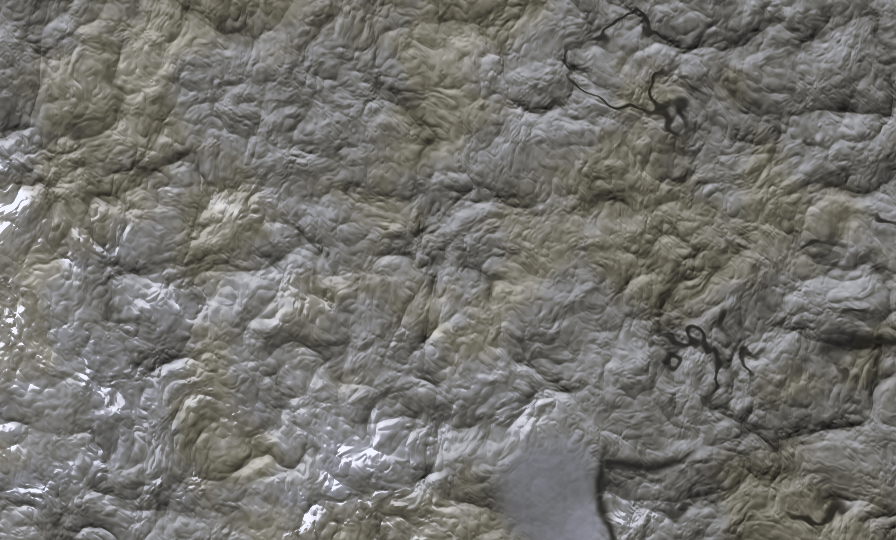
A Shadertoy shader for this texture:

```glsl
float hash(vec2 cell) {
    vec3 q = fract(vec3(cell.xyx) * vec3(0.1031, 0.103, 0.0973));
    q += dot(q, q.yzx + 33.33);
    return fract((q.x + q.y) * q.z);
}

float noise(vec2 p) {
    vec2 i = floor(p), f = fract(p);
    f = f * f * (3.0 - 2.0 * f);
    return mix(mix(hash(i), hash(i + vec2(1, 0)), f.x),
               mix(hash(i + vec2(0, 1)), hash(i + 1.0), f.x), f.y);
}

float fbm(vec2 p) {
    float sum = 0.0, amp = 0.53;
    for (int i = 0; i < 4; i++) {
        sum += amp * noise(p);
        p = mat2(1.6, 1.2, -1.2, 1.6) * p + 7.3;
        amp *= 0.5;
    }
    return sum;
}

vec2 warp(vec2 p) {
    return p + 0.07 * (vec2(fbm(p * 8.0), fbm(p * 8.0 + 41.0)) - 0.5);
}

// Rounded lumps with creased valleys
float mudHeight(vec2 p) {
    vec2 q = warp(p) * 7.0 + 20.0;
    float sum = 0.0, amp = 1.0;
    for (int i = 0; i < 5; i++) {
        sum += amp * abs(2.0 * noise(q) - 1.0);
        q = mat2(1.6, 1.2, -1.2, 1.6) * q + 3.7;
        amp *= 0.5;
    }
    return sum;
}

// Thin broken lines along the middle level of a noise field
float threads(vec2 p, float scale, float width) {
    float d = abs(fbm(p * scale) - 0.5);
    return 1.0 - smoothstep(width * 0.25, width, d);
}

void mainImage(out vec4 fragColor, in vec2 fragCoord) {
    vec2 p = fragCoord / iResolution.y;
    vec2 q = warp(p);
    float broad = fbm(p * 3.5 + 11.0);

    // Regions: wet lower left, dry upper right, smooth puddle, lower ledge
    float wet = smoothstep(0.15, 0.75, 0.95 - 0.55 * p.x - 0.75 * p.y + 1.3 * (broad - 0.5));
    float dry = smoothstep(0.75, 1.25, p.x + 0.5 * (p.y - 0.5));
    float puddle = 1.0 - smoothstep(0.07, 0.12, length((q - vec2(1.02, 0.07)) * vec2(1.0, 0.8)));
    float edge = q.y - mix(0.15, 0.37, smoothstep(1.2, 1.62, q.x));
    float inside = smoothstep(1.09, 1.13, q.x);
    float below = inside * (1.0 - smoothstep(-0.015, 0.005, edge));

    // Relief lit from above
    float h = mudHeight(p);
    float slope = (h - mudHeight(p + vec2(-0.0014, 0.0038))) / 0.028;
    float relief = 0.066 * slope / (1.0 + 0.12 * abs(slope));
    relief *= (1.0 - 0.85 * puddle) * (1.0 - 0.2 * wet);
    float tone = 0.455 + relief + 0.16 * (broad - 0.5) + 0.045 * wet;
    tone -= 0.11 * (1.0 - smoothstep(0.15, 0.6, h)) * (1.0 - puddle);
    tone += 0.09 * (noise(p * 130.0) - 0.5) * (1.0 - 0.6 * puddle);
    tone -= 0.05 * below;

    // Cracks and the shadow under the ledge
    float gate = smoothstep(0.46, 0.64, fbm(p * 6.0 + 73.0));
    float crack = threads(q + 5.0, 8.0, 0.035) * gate * (0.3 + 0.7 * dry);
    float shadow = inside * exp(-pow((edge + 0.012) / 0.011, 2.0)) * smoothstep(0.35, 0.6, fbm(p * 12.0));
    float side = exp(-pow((q.x - 1.115) / 0.008, 2.0)) * (1.0 - smoothstep(0.12, 0.22, p.y));
    tone = mix(tone, 0.13, 0.85 * max(crack, max(shadow, side)));

    // Wet glints on slopes and along thin rims
    float patches = smoothstep(0.42, 0.62, fbm(p * 9.0 + 31.0));
    float rim = threads(q + 9.0, 15.0, 0.045) * patches * smoothstep(-0.6, 1.2, slope);
    float spark = smoothstep(1.3, 3.0, slope) * (0.3 + 0.7 * patches);
    float glint = (0.08 + 0.92 * wet) * max(rim, spark) * (1.0 - puddle);
    tone = clamp(tone + 0.4 * glint, 0.08, 0.97);

    // Warm shadows, cool highlights, olive stains
    vec3 tint = mix(vec3(1.01, 1.0, 0.95), vec3(0.99, 0.995, 1.025), smoothstep(0.36, 0.6, tone));
    float stain = smoothstep(0.5, 0.68, fbm(p * 5.0 + 57.0)) * (1.0 - puddle);
    tint *= mix(vec3(1.0), vec3(0.98, 0.95, 0.82), 0.7 * stain * (1.0 - glint));
    tint *= mix(vec3(1.0), vec3(0.98, 0.99, 1.06), max(puddle, 0.6 * wet * patches));
    fragColor = vec4(clamp(tone * tint, 0.0, 1.0), 1.0);
}
```
